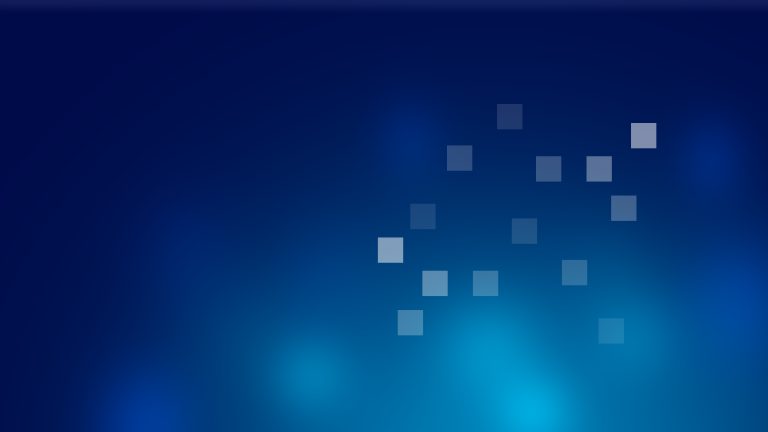
Write a Shadertoy shader that draws this background.

```glsl
// Soft round falloff, 1 at the centre
float glow(vec2 p, vec2 center, vec2 radius) {
    vec2 d = (p - center) / radius;
    return exp(-dot(d, d));
}

// Antialiased coverage of an axis-aligned square
float square(vec2 p, vec2 center, float halfSize, float pixel) {
    vec2 d = halfSize - abs(p - center);
    vec2 cover = clamp(d / pixel + 0.5, 0.0, 1.0);
    return cover.x * cover.y;
}

// Cyan lights: centre, radius, strength
const vec4 cyanLights[6] = vec4[6](
    vec4(0.718, 0.132, 0.095, 0.25), vec4(1.134, 0.200, 0.120, 0.25),
    vec4(1.238, 0.046, 0.095, 0.30), vec4(1.470, 0.225, 0.110, 0.19),
    vec4(1.410, 0.380, 0.120, 0.07), vec4(0.567, 0.225, 0.150, 0.09));

// Deep blue lights: centre, radius, strength
const vec4 blueLights[6] = vec4[6](
    vec4(1.715, 0.305, 0.140, 0.17), vec4(0.335, 0.010, 0.130, 0.22),
    vec4(0.950, 0.680, 0.090, 0.10), vec4(1.650, 0.635, 0.090, 0.14),
    vec4(0.430, 0.410, 0.130, 0.07), vec4(0.750, 0.360, 0.120, 0.05));

// Squares: distance from the axis, height, opacity
const vec3 squares[7] = vec3[7](
    vec3(0.293, 0.421, 0.50), vec3(0.247, 0.253, 0.25),
    vec3(0.218, 0.499, 0.10), vec3(0.190, 0.344, 0.35),
    vec3(0.133, 0.634, 0.18), vec3(0.073, 0.344, 0.22),
    vec3(0.017, 0.730, 0.12));

void mainImage(out vec4 fragColor, in vec2 fragCoord) {
    float pixel = 1.0 / iResolution.y;
    vec2 p = fragCoord * pixel;

    // Broad light rising from below, with a fill at the right
    float light = 0.74 * glow(p, vec2(1.13, -0.09), vec2(0.66, 0.60))
                + 0.10 * glow(p, vec2(1.75, 0.0), vec2(0.30, 0.35));
    float blue = 0.0;
    for (int i = 0; i < 6; i++) {
        vec4 c = cyanLights[i], b = blueLights[i];
        light += c.w * glow(p, c.xy, vec2(c.z));
        blue += b.w * glow(p, b.xy, b.z * vec2(0.9, 1.1));
    }
    vec3 color = mix(vec3(0.0, 0.04, 0.285), vec3(0.0, 0.66, 0.86), light);
    color += blue * vec3(0.0, 0.40, 1.0);

    // Pale band along the top
    color += 0.07 * smoothstep(0.965, 1.0, p.y);

    // Each square has a mirrored copy shifted by half a vertical period
    for (int i = 0; i < 7; i++) {
        vec3 s = squares[i];
        float shift = s.y < 0.45 ? 0.265 : -0.265;
        float cover = square(p, vec2(1.197 - s.x, s.y), 0.0293, pixel)
                    + square(p, vec2(1.197 + s.x, s.y + shift), 0.0293, pixel);
        color = mix(color, vec3(1.0), s.z * cover);
    }
    fragColor = vec4(color, 1.0);
}
```
